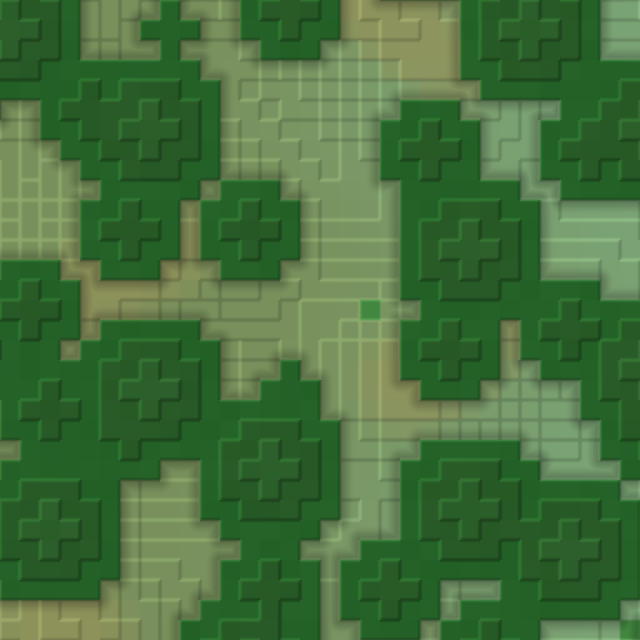
Give the GLSL for this pattern, as a WebGL 1 fragment shader.

```glsl
precision highp float;
// Top-down blocky woodland: stepped tree crowns over terraced grass with sandy rises.
uniform vec2 u_resolution;

const float TREE_BASE = 20.0; // block heights above this belong to crowns

float hash(vec2 p) {
  return fract(sin(dot(p, vec2(12.9898, 78.233))) * 4375.85);
}

// Rolling terrain from warped sines, about -2 to 2
float terrain(vec2 c) {
  return sin(c.x * 0.33 + 1.3 * sin(c.y * 0.23) + 0.7)
       + sin(c.y * 0.37 - 1.1 * sin(c.x * 0.21) + 2.0);
}

// Crown layers over a cell: 0 outside, up to 3 at the middle of a large tree
float crownLevel(vec2 cell) {
  float level = 0.0;
  vec2 home = floor(cell / 6.0);
  for (int j = -1; j <= 1; j++) {
    for (int i = -1; i <= 1; i++) {
      vec2 plot = home + vec2(float(i), float(j));
      vec2 jitter = floor(6.0 * vec2(hash(plot + 3.7), hash(plot + 41.3)));
      vec2 offset = cell - plot * 6.0 - jitter;
      float d2 = dot(offset, offset);
      // Evenly spread sizes: large, small, sapling or bare plot
      float size = fract(plot.x * 0.7549 + plot.y * 0.5698 + 0.2);
      float layers = step(d2, 1.5) * step(size, 0.85)
                   + step(d2, 5.5) * step(size, 0.80)
                   + step(d2, 13.5) * step(size, 0.32);
      level = max(level, layers);
    }
  }
  return level;
}

float blockHeight(vec2 cell) {
  float crown = crownLevel(cell);
  return crown > 0.5 ? TREE_BASE + crown : floor(terrain(cell) * 2.6);
}

vec3 grassColor(vec2 cell) {
  float moisture = smoothstep(9.0, 33.0, cell.x + 3.0 * sin(cell.y * 0.3));
  vec3 grass = mix(vec3(0.475, 0.565, 0.36), vec3(0.48, 0.64, 0.46), moisture);
  float sand = smoothstep(0.8, 1.9, terrain(cell));
  grass = mix(grass, vec3(0.58, 0.57, 0.35), 0.75 * sand);
  float shrub = step(0.985, hash(cell + 17.0));
  return mix(grass, vec3(0.26, 0.53, 0.25), shrub);
}

vec3 leafColor(vec2 cell, float level) {
  vec3 leaf = mix(vec3(0.14, 0.382, 0.155), vec3(0.155, 0.352, 0.15),
                  clamp(level - 1.0, 0.0, 1.0));
  leaf += vec3(0.015, 0.02, 0.015) * step(2.5, level);
  return leaf + 0.012 * (hash(cell) - 0.5);
}

void main() {
  vec2 p = gl_FragCoord.xy / u_resolution.y * 32.0;
  vec2 cell = floor(p);
  vec2 local = p - cell - 0.5;
  float here = blockHeight(cell);

  vec3 ground = vec3(0.0);
  vec3 leaves = vec3(0.0);
  float relief = 0.0;
  float shade = 0.0;

  for (int j = -1; j <= 1; j++) {
    for (int i = -1; i <= 1; i++) {
      vec2 side = vec2(float(i), float(j));
      vec2 other = cell + side;
      float height = blockHeight(other);
      float isTree = step(TREE_BASE, height);

      // Soft square coverage; the nine weights add up to one
      vec2 q = abs(local - side);
      vec2 cover = 1.0 - smoothstep(0.41, 0.59, q);
      float weight = cover.x * cover.y;
      ground += weight * (1.0 - isTree) * grassColor(other);
      leaves += weight * isTree * leafColor(other, height - TREE_BASE);

      // Contact shadow cast by nearby crowns
      float gap = length(max(q - 0.5, 0.0));
      shade = max(shade, isTree * (1.0 - smoothstep(0.0, 0.75, gap)));

      // Bevel lit from the upper left along the four shared edges
      if (abs(side.x) + abs(side.y) == 1.0) {
        float rise = clamp(height - here, -1.0, 1.0);
        float edge = 0.5 - dot(local, side);
        float band = 1.0 - smoothstep(0.0, 0.17, edge);
        relief += rise * (side.x - side.y) * band;
      }
    }
  }

  relief = clamp(relief, -1.0, 1.0);
  ground *= (1.0 - 0.23 * shade) * (1.0 + 0.15 * relief);
  leaves *= 1.0 + 0.25 * relief;
  gl_FragColor = vec4(ground + leaves, 1.0);
}
```
